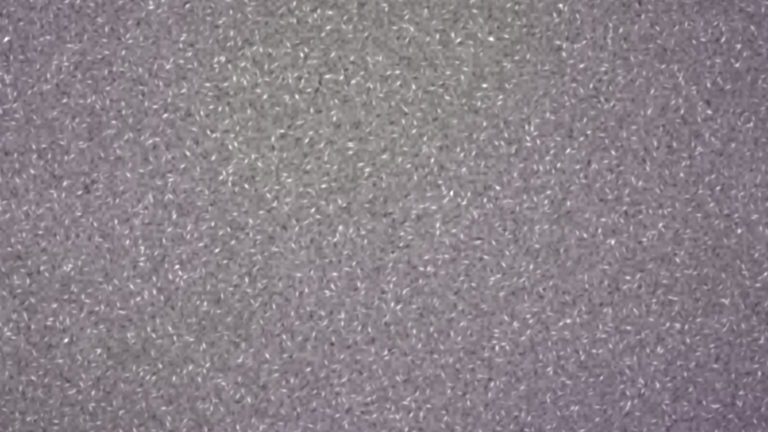
Write a WebGL 1 fragment shader that draws this texture.

```glsl
precision highp float;

uniform vec2 u_resolution;

#define FLECKS_PER_HEIGHT 66.0
#define GRAIN_PER_HEIGHT 112.0
#define FLECK_LENGTH 0.42
#define FLECK_WIDTH 0.22
#define BRIGHT_FLECK 0.31
#define DARK_FLECK 0.13
#define GRAIN_CONTRAST 0.13
#define BASE_LIGHT 0.57
#define VIGNETTE 0.28
#define WARM_TINT vec3(0.0, -0.017, -0.024)
#define VIOLET_TINT vec3(0.0, -0.045, 0.016)

// Sine-free hashes
float hash1(vec2 p) {
  vec3 q = fract(p.xyx * 0.1031);
  q += dot(q, q.yzx + 33.33);
  return fract((q.x + q.y) * q.z);
}

vec4 hash4(vec2 p) {
  vec4 q = fract(p.xyxy * vec4(0.1031, 0.103, 0.0973, 0.1099));
  q += dot(q, q.wzxy + 33.33);
  return fract((q.xxyz + q.yzzw) * q.zywx);
}

float valueNoise(vec2 p) {
  vec2 cell = floor(p);
  vec2 f = fract(p);
  f = f * f * (3.0 - 2.0 * f);
  float low = mix(hash1(cell), hash1(cell + vec2(1.0, 0.0)), f.x);
  float high = mix(hash1(cell + vec2(0.0, 1.0)), hash1(cell + 1.0), f.x);
  return mix(low, high, f.y);
}

// Soft elongated specks, one per cell; a higher rarity leaves fewer strong ones
float flecks(vec2 p, float rarity) {
  vec2 cell = floor(p);
  float sum = 0.0;
  for (int y = -1; y <= 1; y++) {
    for (int x = -1; x <= 1; x++) {
      vec2 id = cell + vec2(float(x), float(y));
      vec4 rnd = hash4(id);
      float angle = 1.0 + 2.6 * (rnd.z - 0.5);
      vec2 along = vec2(cos(angle), sin(angle));
      vec2 d = p - id - rnd.xy;
      vec2 e = vec2(dot(d, along) / FLECK_LENGTH,
                    dot(d, vec2(-along.y, along.x)) / FLECK_WIDTH);
      sum += pow(rnd.w, rarity) * exp(-dot(e, e));
    }
  }
  return sum;
}

void main() {
  vec2 uv = gl_FragCoord.xy / u_resolution;
  vec2 p = gl_FragCoord.xy / u_resolution.y;

  // Broad lighting: brightest just above the centre, dim toward the edges
  vec2 fromLight = uv - vec2(0.45, 0.56);
  float falloff = dot(fromLight * fromLight, vec2(1.0, 0.5));
  float patches = valueNoise(p * 4.0 + 17.0) - 0.5;
  float light = BASE_LIGHT - VIGNETTE * falloff + 0.02 * patches;

  // Fine grain and scattered flecks
  float grain = valueNoise(p * GRAIN_PER_HEIGHT + 61.0) - 0.5;
  float bright = flecks(p * FLECKS_PER_HEIGHT + 150.0, 3.0);
  float dark = flecks(p * FLECKS_PER_HEIGHT * 0.9 + 340.0, 2.0);
  float relief = GRAIN_CONTRAST * grain + BRIGHT_FLECK * bright - DARK_FLECK * dark;
  light += relief * (1.08 - 0.7 * falloff);

  // Warm grey at the top centre and lower left, violet elsewhere
  vec2 topOffset = (uv - vec2(0.45, 0.9)) / vec2(0.32, 0.5);
  vec2 lowOffset = (uv - vec2(0.2, 0.2)) / vec2(0.2, 0.28);
  float warmth = exp(-dot(topOffset, topOffset)) + 0.6 * exp(-dot(lowOffset, lowOffset));
  warmth += 0.5 * (valueNoise(p * 3.0 + 5.0) - 0.3);
  vec3 tint = mix(VIOLET_TINT, WARM_TINT, clamp(warmth, 0.0, 1.0));

  gl_FragColor = vec4(clamp(light + tint, 0.0, 1.0), 1.0);
}
```
